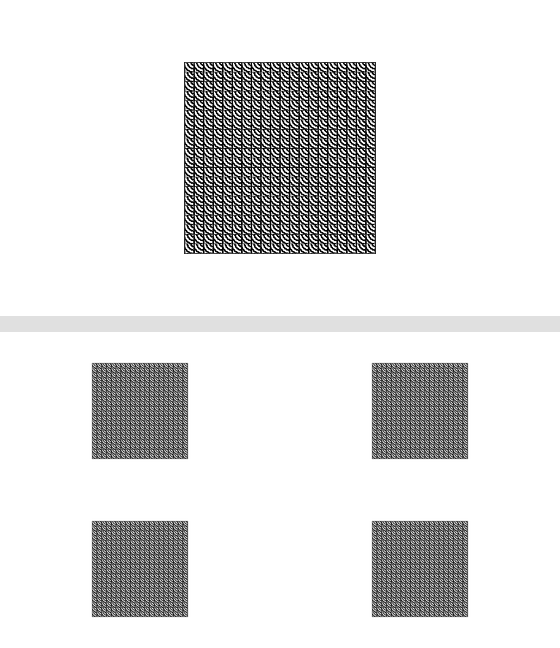
Top, the tile; bottom, the same tile 2 across and 2 down.
Reproduce this pattern procedurally as a Shadertoy shader.

```glsl
// Antialiased coverage of the inside of a signed distance
float cover(float d, float blur) {
    return 1.0 - smoothstep(-blur, blur, d);
}

// Concentric scalloped stripes around the upper right corner of a cell
float stripeDistance(vec2 cell) {
    vec2 arm = vec2(1.02, 1.08) - cell;
    float angle = atan(arm.y, arm.x);
    float radius = length(arm) + 0.018 * sin(angle * 20.0);
    float band = abs(fract(radius / 0.37 + 0.5) - 0.5) * 0.37;
    return band - 0.088;
}

// Upright bars, wider toward the foot, with thin level rules
float latticeDistance(vec2 cell) {
    vec2 edge = min(cell, 1.0 - cell);
    float bar = edge.x - mix(0.095, 0.065, cell.y);
    float rule = edge.y - 0.04;
    return min(bar, rule);
}

void mainImage(out vec4 fragColor, in vec2 fragCoord) {
    // Centred square panel, twenty cells each way
    vec2 p = (fragCoord - 0.5 * iResolution.xy) / iResolution.y;
    float cellSize = 0.604 / 20.0;
    vec2 grid = p / cellSize + 10.0;
    vec2 cell = fract(grid);
    float blur = 0.6 / (iResolution.y * cellSize);

    // Ink inside each cell
    float ink = cover(stripeDistance(cell), blur);
    ink = max(ink, cover(latticeDistance(cell), blur));

    // Plain margin around the panel
    vec2 outside = abs(grid - 10.0) - 10.04;
    ink *= cover(max(outside.x, outside.y), blur);

    vec3 paper = vec3(1.0);
    vec3 black = vec3(0.01);
    fragColor = vec4(mix(paper, black, ink), 1.0);
}
```
